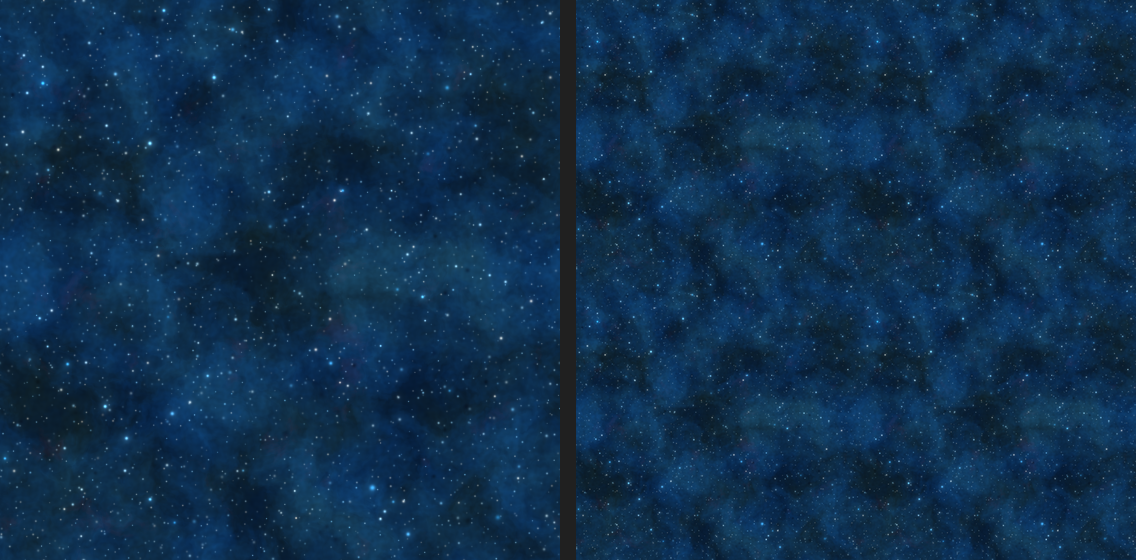
Left: one tile. Right: repeated 2 by 2.
This texture is drawn by a three.js fragment shader. Its source:

```glsl
// Deep blue night sky: mottled nebula clouds sprinkled with fine stars, tiling.
#define CLOUD_REPEATS 5.0
#define TINT_REPEATS 5.0
#define CLOUD_WARP 0.030
#define STAR_GAIN 1.25
#define HALO_GAIN 0.16
#define VOID_COLOR vec3(0.036, 0.115, 0.190)
#define DEEP_COLOR vec3(0.047, 0.174, 0.298)
#define HAZE_COLOR vec3(0.070, 0.250, 0.405)
#define TEAL_SHIFT vec3(0.024, 0.014, -0.038)
#define WARM_STAR vec3(0.85, 0.70, 0.55)
#define COOL_STAR vec3(0.55, 0.80, 0.90)
#define BLUE_STAR vec3(0.22, 0.72, 1.00)

varying vec2 vUv;

vec3 hash3(vec2 cell, float seed) {
  vec3 p = fract(vec3(cell.xyx + seed * 7.31) * vec3(0.1031, 0.1030, 0.0973));
  p += dot(p, p.yxz + 33.33);
  return fract((p.xxy + p.yzz) * p.zyx);
}

// Gradient at a lattice corner, wrapped to the period, dotted with the offset
float corner(vec2 cell, vec2 offset, float period, float seed) {
  float angle = 6.28318 * hash3(mod(cell, period), seed).x;
  return dot(vec2(cos(angle), sin(angle)), offset);
}

float gradientNoise(vec2 uv, float period, float seed) {
  vec2 p = uv * period;
  vec2 i = floor(p);
  vec2 f = p - i;
  vec2 w = f * f * f * (f * (f * 6.0 - 15.0) + 10.0);
  vec2 e = vec2(1.0, 0.0);
  float low = mix(corner(i, f, period, seed),
                  corner(i + e.xy, f - e.xy, period, seed), w.x);
  float high = mix(corner(i + e.yx, f - e.yx, period, seed),
                   corner(i + e.xx, f - e.xx, period, seed), w.x);
  return mix(low, high, w.y);
}

float fbm(vec2 uv, float period, float seed) {
  float sum = 0.0;
  float gain = 1.0;
  for (int octave = 0; octave < 6; octave++) {
    sum += gain * gradientNoise(uv, period, seed);
    period *= 2.0;
    gain *= 0.62;
    seed += 3.0;
  }
  return sum;
}

// Soft round spots, one candidate per cell of a wrapped grid
vec3 spots(vec2 uv, float cells, float density, float radius, float halo,
           vec3 toneA, vec3 toneB, float seed) {
  vec2 p = uv * cells;
  vec2 base = floor(p);
  vec3 light = vec3(0.0);
  for (int y = -1; y <= 1; y++) {
    for (int x = -1; x <= 1; x++) {
      vec2 cell = base + vec2(float(x), float(y));
      vec2 id = mod(cell, cells);
      vec3 place = hash3(id, seed);
      vec3 kind = hash3(id, seed + 11.0);
      float present = step(place.z, density);
      float size = radius * mix(0.75, 1.2, kind.x);
      float d = length(p - cell - place.xy) / (cells * size);
      float glow = exp(-d * d) + halo * exp(-d * d * 0.08);
      float power = mix(0.25, 1.0, kind.y * kind.y);
      light += present * power * glow * mix(toneA, toneB, kind.z);
    }
  }
  return light;
}

vec3 nebula(vec2 uv) {
  vec2 warp = vec2(fbm(uv, 6.0, 21.0), fbm(uv, 6.0, 47.0));
  vec2 q = uv + CLOUD_WARP * warp;
  float density = fbm(q, CLOUD_REPEATS, 2.0);
  float tint = fbm(q, TINT_REPEATS, 71.0);
  float rose = fbm(q, 9.0, 93.0);
  vec3 color = mix(VOID_COLOR, DEEP_COLOR, smoothstep(-0.62, 0.02, density));
  color = mix(color, HAZE_COLOR, smoothstep(-0.10, 0.62, density));
  color += TEAL_SHIFT * clamp(tint * 1.2, -0.6, 0.8);
  color += vec3(0.05, 0.0, 0.0) * smoothstep(0.35, 0.8, rose);
  float mottle = gradientNoise(uv, 48.0, 5.0) + gradientNoise(uv, 110.0, 8.0);
  return color * (1.0 + 0.11 * mottle);
}

void main() {
  vec3 color = nebula(vUv);

  // Small dark smudges
  color *= 1.0 - 0.40 * min(spots(vUv, 26.0, 0.14, 0.0045, 0.0,
                                  vec3(1.0), vec3(1.0, 0.9, 0.6), 101.0), 1.0);

  // Star layers, from dust to a few blue beacons
  vec3 stars = 0.42 * spots(vUv, 60.0, 0.60, 0.0016, 0.0, WARM_STAR, COOL_STAR, 13.0);
  stars += 0.75 * spots(vUv, 26.0, 0.48, 0.0022, 0.06, WARM_STAR, COOL_STAR, 29.0);
  stars += 0.85 * spots(vUv, 12.0, 0.30, 0.0028, HALO_GAIN, COOL_STAR, BLUE_STAR, 37.0);
  stars += 1.10 * spots(vUv, 5.0, 0.20, 0.0042, HALO_GAIN, BLUE_STAR, COOL_STAR, 59.0);
  color += STAR_GAIN * stars;

  gl_FragColor = vec4(clamp(color, 0.0, 1.0), 1.0);
}
```
